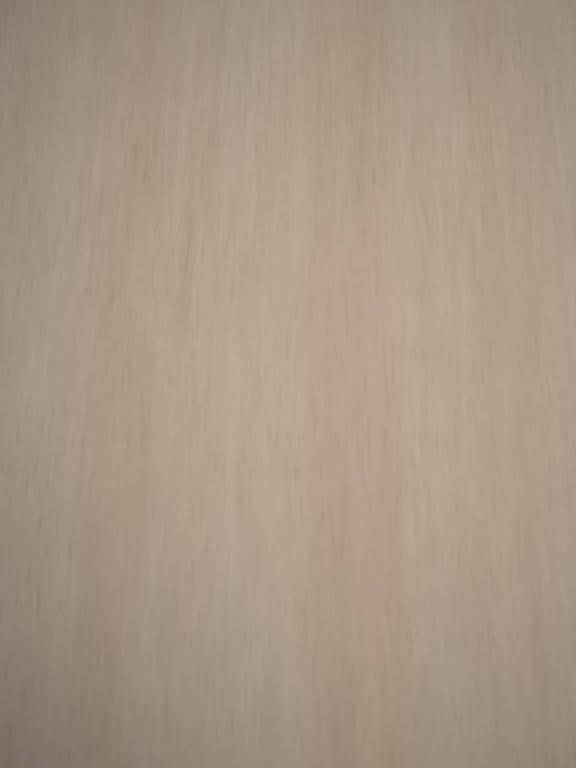
Give the GLSL for this texture, as a Shadertoy shader.

```glsl
vec2 hashGradient(vec2 cell) {
    vec3 q = fract(vec3(cell.xyx) * vec3(0.1031, 0.1030, 0.0973));
    q += dot(q, q.yzx + 33.33);
    return fract((q.xx + q.yz) * q.zy) * 2.0 - 1.0;
}

float gradientNoise(vec2 p) {
    vec2 cell = floor(p), f = fract(p);
    vec2 w = f * f * f * (f * (f * 6.0 - 15.0) + 10.0);
    float a = dot(hashGradient(cell), f);
    float b = dot(hashGradient(cell + vec2(1, 0)), f - vec2(1, 0));
    float c = dot(hashGradient(cell + vec2(0, 1)), f - vec2(0, 1));
    float d = dot(hashGradient(cell + vec2(1, 1)), f - vec2(1, 1));
    return mix(mix(a, b, w.x), mix(c, d, w.x), w.y);
}

// Soft-edged vertical stripe between two positions
float stripe(float x, float left, float right, float blur) {
    return smoothstep(left - blur, left + blur, x)
         - smoothstep(right - blur, right + blur, x);
}

// Fine fibres, stretched along the grain
float fibres(vec2 p) {
    float sum = 0.0, weight = 0.45;
    vec2 frequency = vec2(26.0, 2.0);
    for (int i = 0; i < 3; i++) {
        sum += weight * gradientNoise(p * frequency + float(i) * 17.3);
        frequency *= vec2(2.1, 2.5);
        weight *= 1.1;
    }
    return sum;
}

void mainImage(out vec4 fragColor, in vec2 fragCoord) {
    vec2 uv = fragCoord / iResolution.xy;
    vec2 p = fragCoord / iResolution.x;

    // Grain fans out towards the bottom and wavers slightly
    vec2 grain = vec2((uv.x - 0.54) / (1.14 - 0.28 * uv.y) + 0.54, p.y);
    grain.x += 0.010 * gradientNoise(vec2(grain.x * 3.0, p.y * 2.0));

    // Broad rosy and pale bands
    float rosy = 0.9 * stripe(grain.x, 0.18, 0.25, 0.035)
               + 0.8 * stripe(grain.x, 0.535, 0.69, 0.025)
               + 0.5 * stripe(grain.x, 0.84, 0.92, 0.03);
    rosy += 0.7 * gradientNoise(vec2(grain.x * 11.0, p.y * 0.9));
    float pale = 0.7 * stripe(grain.x, 0.505, 0.53, 0.015)
               + 0.4 * stripe(grain.x, 0.08, 0.11, 0.015);

    vec3 color = vec3(0.731, 0.659, 0.587);
    color -= rosy * vec3(0.012, 0.023, 0.024);
    color += pale * vec3(0.012, 0.012, 0.007);
    color += vec3(0.009, 0.004, -0.004) * stripe(grain.x, 0.62, 0.67, 0.03)
           * smoothstep(0.75, 0.45, uv.y);

    // Fibres and many short, faint pores
    color += 0.038 * fibres(grain);
    float pore = gradientNoise(grain * vec2(115.0, 20.0) + 41.0);
    float poreArea = smoothstep(-0.3, 0.4, gradientNoise(grain * vec2(6.0, 2.5) + 9.0));
    color -= smoothstep(0.05, 0.65, pore) * (0.014 + 0.022 * poreArea);

    // Faint cloudy mottling
    color += 0.012 * gradientNoise(p * vec2(14.0, 9.0) + 5.0);
    color += 0.011 * gradientNoise(p * vec2(75.0, 55.0));

    // Uneven light with dim edges and a cool left side
    vec2 offset = uv - vec2(0.59, 0.53);
    float light = 1.0 - 0.42 * offset.x * offset.x - 0.58 * offset.y * offset.y;
    light -= 0.05 * smoothstep(0.7, 0.0, length(uv * vec2(1.0, 1.2)));
    color *= light;
    color.r -= 0.014 * smoothstep(0.14, 0.0, uv.x) * stripe(uv.y, 0.35, 0.75, 0.2);

    fragColor = vec4(color, 1.0);
}
```
